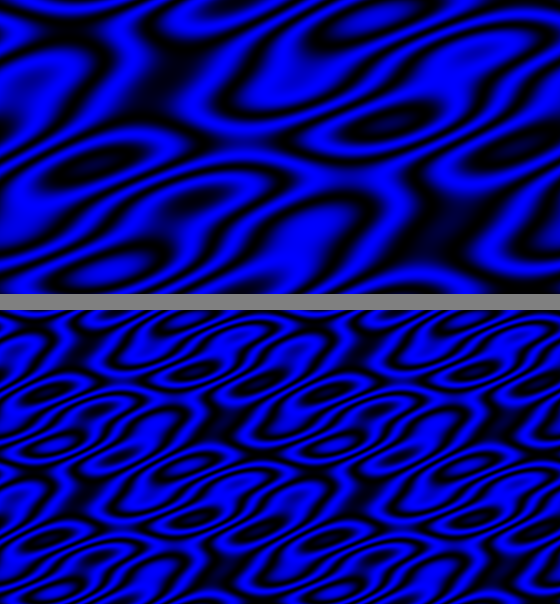
Top: one tile. Bottom: repeated 2 by 2.
Reproduce this background procedurally as a WebGL 2 fragment shader.

```glsl
#version 300 es
precision highp float;
// Seamless flowing blue and black bands: contour stripes of a field of layered sines.

uniform vec2 u_resolution;
out vec4 fragColor;

const float PI = 3.14159265;
const vec3 BLACK = vec3(0.0);
const vec3 BLUE = vec3(0.0, 0.0, 1.0);
const float BAND_OFFSET = 0.25; // in half bands, sets the tone of peaks apart from hollows

// Plane wave with whole cycles across the tile, so it wraps on both axes.
float wave(vec2 uv, vec2 cycles, float phase) {
    return cos(2.0 * PI * (dot(uv, cycles) - phase));
}

// Height of the flow field, measured in half bands.
float flowField(vec2 uv) {
    // Two slanted waves form the long tilted eyes.
    float height = 1.2 * wave(uv, vec2(1.0, -2.0), 0.88)
                 + 1.9 * wave(uv, vec2(2.0, -1.0), 0.36);
    // Broad swells join neighbouring eyes.
    height += 0.25 * wave(uv, vec2(1.0, 0.0), 0.0)
            + 0.45 * wave(uv, vec2(0.0, 1.0), 0.0);
    // Finer waves pinch the channels between them.
    height += 0.5 * wave(uv, vec2(1.0, -4.0), 0.93)
            + 0.3 * wave(uv, vec2(0.0, -3.0), 0.89);
    return height;
}

// Soft periodic stripes along the contours of the field, from 0 to 1.
float softBands(float height, float offset) {
    return 0.5 + 0.5 * cos(PI * (height + offset));
}

void main() {
    vec2 uv = gl_FragCoord.xy / u_resolution;
    float glow = softBands(flowField(uv), BAND_OFFSET);
    fragColor = vec4(mix(BLACK, BLUE, glow), 1.0);
}
```
